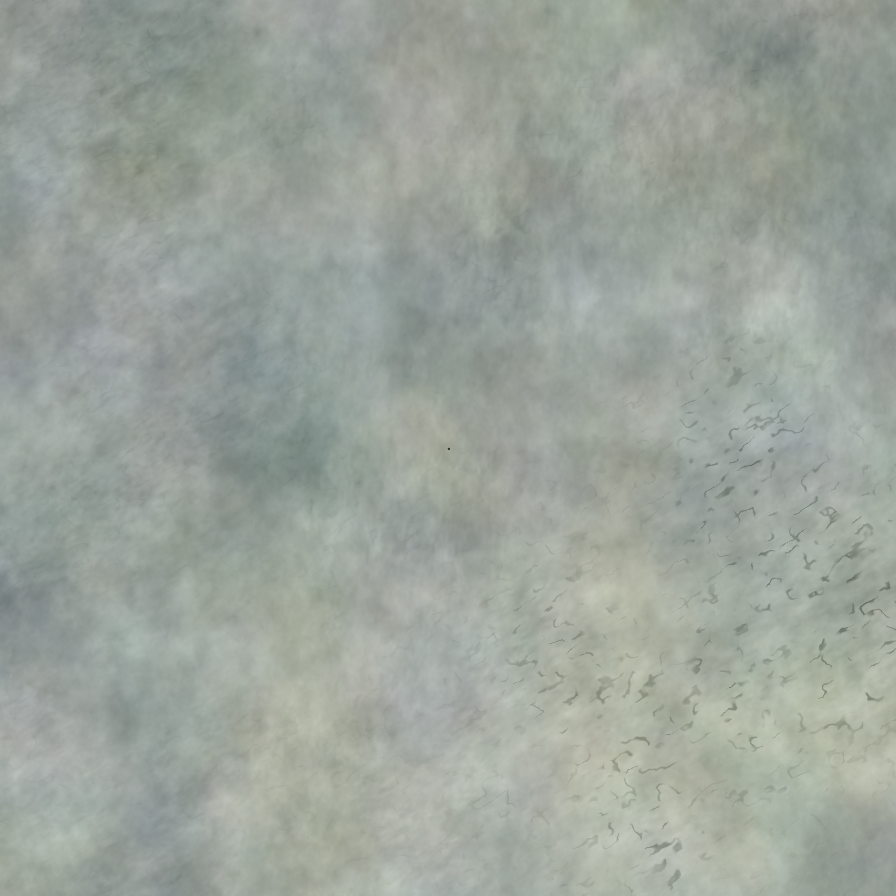
Reproduce this texture procedurally as a three.js fragment shader.

```glsl
// Weathered grey-green plaster: soft clouds, brushed grain and fine cracks on a pale patch.
varying vec2 vUv;

#define CLOUD_SCALE 6.0
#define CLOUD_CONTRAST 0.15
#define MOTTLE_CONTRAST 0.16
#define TINT_SCALE 6.0
#define TINT_STRENGTH 0.065
#define GRAIN_CONTRAST 0.10
#define CRACK_DEPTH 0.20
#define GLOW_STRENGTH 0.10
#define GLOW_CENTER vec2(0.75, 0.19)
#define BASE_COLOR vec3(0.578, 0.609, 0.585)
#define GLOW_TINT vec3(1.05, 1.03, 0.76)
#define SPECK_RADIUS 0.0013

float hash(vec2 p) {
  vec3 q = fract(vec3(p.xyx) * 0.1031);
  q += dot(q, q.yzx + 33.33);
  return fract((q.x + q.y) * q.z);
}

float noise(vec2 p) {
  vec2 cell = floor(p);
  vec2 f = fract(p);
  f = f * f * f * (f * (f * 6.0 - 15.0) + 10.0);
  float low = mix(hash(cell), hash(cell + vec2(1.0, 0.0)), f.x);
  float high = mix(hash(cell + vec2(0.0, 1.0)), hash(cell + vec2(1.0, 1.0)), f.x);
  return mix(low, high, f.y);
}

vec2 rotate(vec2 p, float angle) {
  float c = cos(angle);
  float s = sin(angle);
  return vec2(c * p.x + s * p.y, c * p.y - s * p.x);
}

// Fractal noise centred on zero; each octave is turned to hide the lattice.
float fbm(vec2 p) {
  float sum = 0.0;
  float weight = 0.5;
  for (int i = 0; i < 6; i++) {
    sum += weight * (noise(p) - 0.5);
    p = rotate(p, 0.65) * 2.03 + 17.3;
    weight *= 0.56;
  }
  return sum;
}

// Grain stretched along the given angle, in three sizes.
float brushed(vec2 p, float angle) {
  vec2 q = rotate(p, angle) + 0.006 * vec2(noise(p * 40.0), noise(p * 40.0 + 9.0));
  float coarse = noise(q * vec2(28.0, 65.0) + 40.0);
  float medium = noise(q * vec2(65.0, 140.0) + 90.0);
  float fine = noise(q * vec2(130.0, 260.0) + 20.0);
  return 0.35 * coarse + 0.35 * medium + 0.3 * fine - 0.5;
}

// Short, thin, broken contour lines of stretched noise.
float cracks(vec2 p) {
  vec2 q = rotate(p, 0.55) + 0.010 * vec2(fbm(p * 45.0), fbm(p * 45.0 + 50.0));
  float field = noise(q * vec2(50.0, 95.0) + 11.0) + 0.3 * noise(q * vec2(120.0, 170.0));
  float line = 1.0 - smoothstep(0.02, 0.12, abs(field - 0.68));
  float broken = smoothstep(0.48, 0.78, noise(q * vec2(75.0, 120.0) + 70.0));
  return line * broken;
}

void main() {
  vec2 p = vUv + 3.0;
  vec2 warp = vec2(fbm(p * 4.0 + 5.0), fbm(p * 4.0 + 31.0));

  // Large light patch at the lower right, with a ragged edge
  vec2 toGlow = rotate(vUv - GLOW_CENTER + 0.3 * warp, 0.6);
  float glow = exp(-dot(toGlow * toGlow, vec2(3.6, 7.0)));
  float lower = 1.0 - smoothstep(0.0, 0.4, vUv.y);

  // Clouds, and mottling in smaller sizes
  float clouds = fbm(p * CLOUD_SCALE + 1.2 * warp);
  float mottle = fbm(p * 15.0 + 60.0) + 0.45 * fbm(p * vec2(62.0, 48.0) + 9.0);
  vec3 color = BASE_COLOR + CLOUD_CONTRAST * clouds + MOTTLE_CONTRAST * mottle;
  color += GLOW_STRENGTH * glow * GLOW_TINT;
  color += 0.02 * lower;
  color -= 0.025 * smoothstep(0.6, 1.1, vUv.x) * smoothstep(0.5, 1.0, vUv.y);

  // Drifting tints: ochre to blue, then green to mauve
  float warmth = fbm(p * TINT_SCALE + 83.0) + 0.3 * clouds;
  float mauve = fbm(p * TINT_SCALE * 1.2 + 127.0);
  color += TINT_STRENGTH * warmth * vec3(0.8, 0.2, -0.8);
  color += TINT_STRENGTH * mauve * vec3(0.5, -0.3, 0.4);

  // Upright brush grain, turning diagonal at the left and on the light patch
  float slanted = max(smoothstep(0.35, 0.75, glow), 1.0 - smoothstep(0.15, 0.45, vUv.x));
  float grain = mix(brushed(p, 1.45), brushed(p, 0.55), slanted);
  float patches = smoothstep(-0.18, 0.2, fbm(p * 7.0 + 200.0));
  color += GRAIN_CONTRAST * grain * (0.4 + 0.6 * patches);

  // Dark cracks, dense on the light patch and rare elsewhere
  float density = smoothstep(0.3, 0.85, glow) * smoothstep(0.45, 0.75, vUv.x);
  float crackMask = (0.12 + 0.88 * density) * (0.2 + 0.8 * patches);
  color -= CRACK_DEPTH * crackMask * cracks(p);

  // Single dark speck in the middle
  float speck = 1.0 - smoothstep(0.5, 1.5, length(vUv - vec2(0.501, 0.499)) / SPECK_RADIUS);
  color = mix(color, vec3(0.12, 0.13, 0.12), 0.85 * speck);

  gl_FragColor = vec4(clamp(color, 0.0, 1.0), 1.0);
}
```
